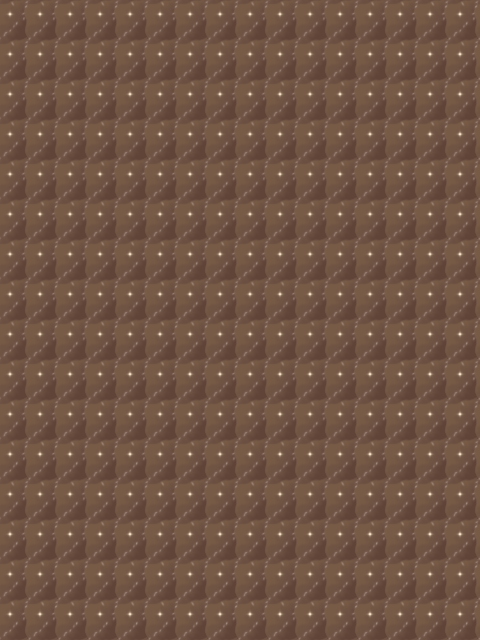
Give the GLSL for this pattern, as a Shadertoy shader.

```glsl
// Overlapping brown scales on a 16 x 16 grid, each with a bright glint and pale flecks.
// Smoothed sawtooth ramps shade the scales, short fleck chains are placed by a loop,
// and gradient noise that wraps once per cell adds a faint grain.

const vec2 GRID = vec2(16.0, 16.0);        // repeats across and down
const vec2 GLINT_POS = vec2(0.333, 0.646); // glint centre within a cell
const float LEFT_EDGE = 0.43;              // scale edge, left of the glint
const float TOP_EDGE = 0.25;               // scale edge, above the glint
const float EDGE_RISE = 0.22;              // climb of the top edge over one scale
const float EDGE_SOFT = 0.07;
const float GLINT_SIZE = 0.055;
const float FLECK_SIZE = 0.026;
const float GRAIN = 0.16;
const int FLECKS = 5;                      // flecks in each chain

const vec3 DARK = vec3(0.375, 0.265, 0.218);
const vec3 MID = vec3(0.43, 0.32, 0.26);
const vec3 LIGHT = vec3(0.468, 0.357, 0.273);
const vec3 HAZE = vec3(0.50, 0.40, 0.35);
const vec3 FLECK = vec3(0.70, 0.63, 0.59);
const vec3 GLINT = vec3(0.96, 0.89, 0.78);
const float TAU = 6.2831853;

float hash(vec2 p) {
    uvec2 q = uvec2(ivec2(p) + 64);
    uint h = q.x * 1597334677u ^ q.y * 3812015801u;
    h = (h ^ (h >> 15)) * 2246822519u;
    h ^= h >> 13;
    return float(h & 65535u) / 65536.0;
}

float cornerSlope(vec2 cell, vec2 offset, vec2 period) {
    float a = TAU * hash(mod(cell, period));
    return dot(vec2(cos(a), sin(a)), offset);
}

// Gradient noise that wraps after a whole number of lattice cells
float gradientNoise(vec2 p, vec2 period) {
    vec2 i = floor(p), f = p - i;
    vec2 u = f * f * f * (f * (f * 6.0 - 15.0) + 10.0);
    vec2 e = vec2(1.0, 0.0);
    float low = mix(cornerSlope(i, f, period), cornerSlope(i + e, f - e, period), u.x);
    float high = mix(cornerSlope(i + e.yx, f - e.yx, period), cornerSlope(i + 1.0, f - 1.0, period), u.x);
    return mix(low, high, u.y);
}

// Rising ramp with a soft return to zero
float softSaw(float x, float width) {
    float f = fract(x);
    return f - smoothstep(1.0 - width, 1.0, f);
}

// Soft, stretched and tilted spot
float spot(vec2 d, float angle, vec2 radius) {
    float c = cos(angle), s = sin(angle);
    vec2 q = vec2(c * d.x + s * d.y, c * d.y - s * d.x) / radius;
    return exp(-dot(q, q));
}

void mainImage(out vec4 fragColor, in vec2 fragCoord) {
    vec2 p = fragCoord / iResolution.xy * GRID;
    vec2 r = p - GLINT_POS;
    vec2 toSquare = vec2(1.0, iResolution.y * GRID.x / (iResolution.x * GRID.y));
    float pixel = GRID.x / iResolution.x;
    float soft = max(EDGE_SOFT, 1.5 * pixel);

    // Scale outline: scalloped sides and a slanted top
    float scallop = 0.045 * sin(TAU * (2.0 * r.y + 0.1)) + 0.025 * sin(TAU * (r.y + 0.35));
    float across = softSaw(r.x + LEFT_EDGE + scallop, soft);
    float bump = 0.02 * sin(TAU * 2.0 * r.x);
    float up = softSaw(r.y - TOP_EDGE - EDGE_RISE * across - bump, soft);

    // Light falls from the upper left; shade gathers at the lower right
    float tone = 0.5 + 0.65 * (up - 0.45) - 0.55 * (across - 0.48);
    tone -= 0.22 * smoothstep(0.72, 0.95, across) * (1.0 - up);
    tone += GRAIN * gradientNoise(p * vec2(6.0, 8.0), vec2(6.0, 8.0));
    vec3 color = mix(DARK, MID, smoothstep(0.05, 0.5, tone));
    color = mix(color, LIGHT, smoothstep(0.45, 0.85, tone));

    // Two chains of flecks: one below the glint, one along the right side
    float size = max(FLECK_SIZE, 0.6 * pixel);
    float fleck = 0.0, haze = 0.0;
    for (int chain = 0; chain < 2; chain++) {
        vec2 start = chain == 0 ? vec2(-0.20, -0.53) : vec2(0.42, -0.12);
        vec2 end = chain == 0 ? vec2(0.19, -0.25) : vec2(0.65, 0.43);
        for (int k = 0; k < FLECKS; k++) {
            vec2 id = vec2(float(k), float(chain) * 7.0);
            vec2 jitter = vec2(hash(id), hash(id + 19.0)) - 0.5;
            vec2 at = mix(start, end, float(k) / float(FLECKS - 1)) + 0.09 * jitter;
            vec2 d = (fract(r - at + 0.5) - 0.5) * toSquare;
            float strength = 0.35 + 0.45 * hash(id + 31.0);
            fleck += strength * spot(d, 0.9 + jitter.x, size * vec2(1.7, 1.0));
            haze += spot(d, 0.9, size * vec2(3.5, 2.4));
        }
    }

    // Longer fleck at the lower edge
    vec2 low = (fract(r - vec2(0.09, -0.74) + 0.5) - 0.5) * toSquare;
    fleck += 0.55 * spot(low, 2.1, size * vec2(2.6, 1.3));

    // Four-pointed glint
    vec2 g = (fract(r + 0.5) - 0.5) * toSquare;
    float core = max(GLINT_SIZE, 0.8 * pixel);
    float rays = spot(g, 0.0, core * vec2(1.9, 0.5)) + spot(g, 0.0, core * vec2(0.5, 1.9));
    float glint = 0.75 * spot(g, 0.0, vec2(core)) + 0.25 * rays;
    haze += spot(g, 0.0, vec2(core * 2.2));

    color = mix(color, HAZE, 0.35 * min(haze, 1.0));
    color = mix(color, FLECK, min(fleck, 0.8));
    color = mix(color, GLINT, min(glint, 1.0));
    fragColor = vec4(color, 1.0);
}
```
